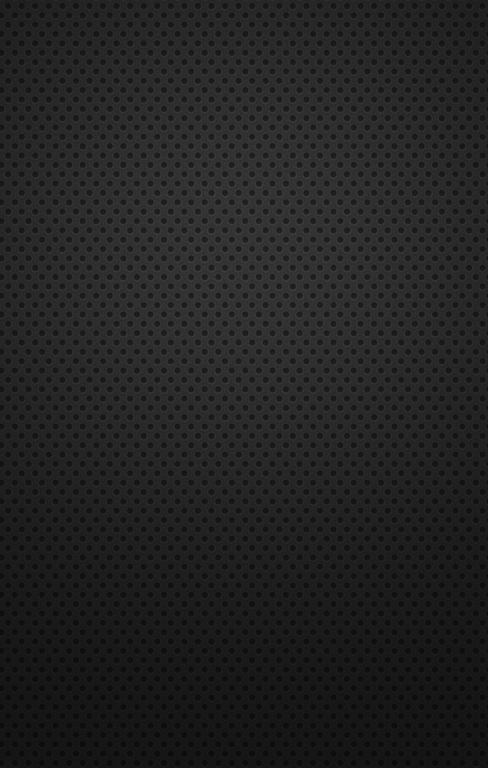
Write a Shadertoy shader that draws this pattern.

```glsl
// Dark perforated sheet: staggered round holes, faint rims and seams, soft glow and fine grain.

#define COLUMNS 36.0                  // holes across one row
#define ROW_PAIR 1.379                // height of two rows, in column pitches
#define LATTICE_SHIFT vec2(0.1, 0.36) // first hole, in column pitches
#define HOLE_RADIUS 0.215
#define RIM_RADIUS 0.30
#define LINE_WIDTH 0.05
#define GLOW_CENTER vec2(0.5, 0.69)
#define GLOW_FALLOFF vec2(2.0, 5.5)
#define SHADE_DARK 0.072
#define SHADE_GLOW 0.126
#define GRAIN_CELLS 210.0
#define GRAIN_AMOUNT 0.13

vec2 hashGradient(vec2 cell) {
    vec3 h = fract(cell.xyx * vec3(0.1031, 0.1030, 0.0973));
    h += dot(h, h.yzx + 33.33);
    float angle = 6.2832 * fract((h.x + h.y) * h.z);
    return vec2(cos(angle), sin(angle));
}

float gradientNoise(vec2 p) {
    vec2 i = floor(p), f = p - i;
    vec2 w = f * f * f * (f * (f * 6.0 - 15.0) + 10.0);
    vec2 e = vec2(1.0, 0.0);
    float low = mix(dot(hashGradient(i), f),
                    dot(hashGradient(i + e), f - e), w.x);
    float high = mix(dot(hashGradient(i + e.yx), f - e.yx),
                     dot(hashGradient(i + 1.0), f - 1.0), w.x);
    return mix(low, high, w.y);
}

// Offset from the nearest hole centre of the staggered lattice
vec2 nearestHole(vec2 p) {
    vec2 period = vec2(1.0, ROW_PAIR);
    vec2 a = p - period * round(p / period);
    vec2 q = p - 0.5 * period;
    vec2 b = q - period * round(q / period);
    return dot(a, a) < dot(b, b) ? a : b;
}

// Antialiased line around distance zero
float lineMask(float d, float halfWidth, float pixel) {
    float soft = max(pixel * 0.7, 0.02);
    return 1.0 - smoothstep(halfWidth - soft, halfWidth + soft, abs(d));
}

void mainImage(out vec4 fragColor, in vec2 fragCoord) {
    vec2 uv = fragCoord / iResolution.xy;
    vec2 sheet = fragCoord / iResolution.x;
    float pixel = COLUMNS / iResolution.x;

    // Sheet lit by a broad glow in the upper half
    vec2 away = uv - GLOW_CENTER;
    float shade = SHADE_DARK + SHADE_GLOW * exp(-dot(GLOW_FALLOFF, away * away));

    // Fine grain
    float grain = gradientNoise(sheet * GRAIN_CELLS)
                + 0.6 * gradientNoise(sheet * GRAIN_CELLS * 1.73 + 17.3);
    shade *= 1.0 + GRAIN_AMOUNT * grain;

    // Vertical seams between neighbours and rims around the holes
    vec2 offset = nearestHole(sheet * COLUMNS - LATTICE_SHIFT);
    float radius = length(offset);
    float seam = lineMask(0.5 - abs(offset.x), LINE_WIDTH, pixel);
    float rim = lineMask(radius - RIM_RADIUS, LINE_WIDTH, pixel);
    float underside = 0.5 - 0.5 * offset.y / max(radius, 0.001);
    shade *= 1.0 + 0.07 * seam + rim * mix(0.05, 0.20, underside);

    // Sunken holes, darkest under the upper lip
    float hole = 1.0 - smoothstep(-0.6 * pixel, 0.6 * pixel, radius - HOLE_RADIUS);
    float depth = 0.62 - 0.25 * offset.y;
    shade *= mix(1.0, depth, hole);

    fragColor = vec4(vec3(shade), 1.0);
}
```
